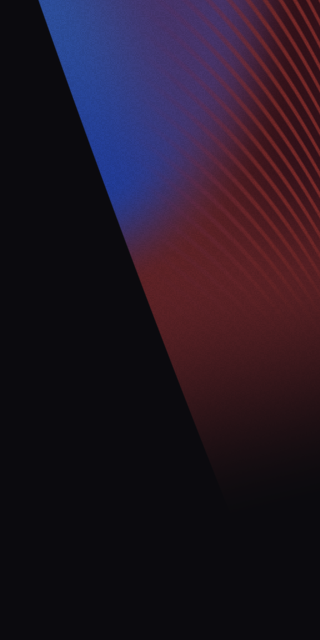
Reproduce this background procedurally as a WebGL 1 fragment shader.

```glsl
precision highp float;
// A slanted panel on near-black: blue at its edge, violet inside, then deep red
// fading out below. Curved red strokes fan across the upper right. Built from
// elliptical and linear blends, a repeated contour field and a fine grain.

uniform vec2 u_resolution;

float hash(vec2 cell) {
  return fract(sin(dot(cell, vec2(12.9898, 78.233))) * 43758.5453);
}

// Panel fill; inset is the horizontal distance from the slanted edge.
vec3 panelColor(vec2 p, float inset) {
  vec3 blue = mix(vec3(0.17, 0.30, 0.60), vec3(0.13, 0.23, 0.58), smoothstep(0.0, 0.6, p.y));
  vec3 cool = mix(blue, vec3(0.27, 0.20, 0.41), smoothstep(0.0, 0.42, inset));

  // Red body, darker towards the upper right.
  float shade = smoothstep(0.55, 0.95, p.x) * (1.0 - smoothstep(0.45, 0.95, p.y));
  vec3 warm = mix(vec3(0.36, 0.13, 0.145), vec3(0.19, 0.065, 0.095), shade);

  float ellipse = length(vec2((p.x - 0.15) / 0.65, p.y / 0.8));
  return mix(cool, warm, smoothstep(0.78, 1.2, ellipse));
}

// Curved strokes as evenly spaced contours of a bent field.
float strokes(vec2 p) {
  float u = 1.0 - p.x;
  float field = 13.9 * p.y * (1.0 + 0.1 * p.y) + 27.6 * u / (1.0 + 1.08 * u);
  float d = abs(fract(field + 0.5) - 0.5);
  float line = 1.0 - smoothstep(0.05, 0.25, d);
  float fade = smoothstep(0.38, 1.0, p.x) * (1.0 - smoothstep(0.55, 1.1, p.y));
  return line * fade;
}

void main() {
  // x runs 0 to 1 rightwards, y runs 0 to 2 downwards from the top.
  vec2 p = gl_FragCoord.xy / u_resolution * vec2(1.0, 2.0);
  p.y = 2.0 - p.y;
  float pixel = 1.0 / u_resolution.x;
  vec3 background = vec3(0.042, 0.040, 0.055);

  // Slightly bowed slanted edge.
  float inset = p.x - (0.12 + 0.349 * p.y + 0.0153 * p.y * p.y);
  vec3 panel = panelColor(p, inset);

  // Strokes shift from violet to red across the panel.
  vec3 ink = mix(vec3(0.38, 0.16, 0.32), vec3(0.50, 0.17, 0.16), smoothstep(0.5, 0.85, p.x));
  panel = mix(panel, ink, 0.9 * strokes(p));

  // Fine grain over the panel.
  panel *= 1.0 + 0.08 * (hash(floor(p * 256.0)) - 0.5);

  // Tilted fade into the background at the bottom.
  float fall = smoothstep(0.8, 1.65, p.y + 0.25 * (p.x - 0.73));
  panel = mix(panel, background, fall);

  float cover = smoothstep(-pixel, pixel, inset);
  gl_FragColor = vec4(mix(background, panel, cover), 1.0);
}
```
